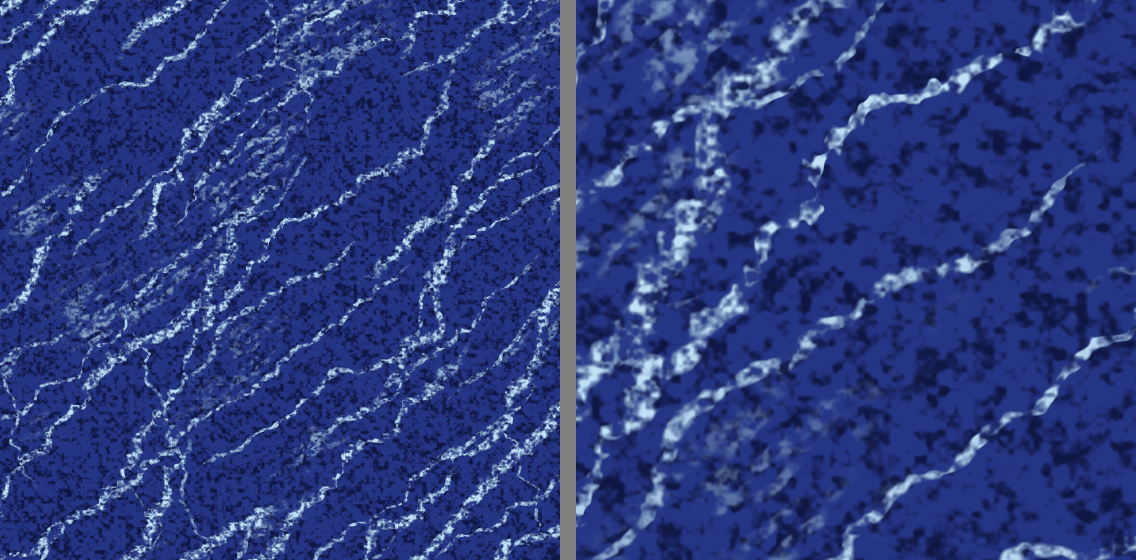
Left, the full canvas; right, a detail of the centre.
Give the GLSL for this texture, as a Shadertoy shader.

```glsl
#define DEEP_BLUE vec3(0.058, 0.088, 0.262)
#define BASE_BLUE vec3(0.145, 0.207, 0.525)
#define VEIN_GREY vec3(0.40, 0.50, 0.68)
#define VEIN_PALE vec3(0.76, 0.89, 0.97)
#define VEIN_ANGLE 0.86
#define BROAD_WIDTH 0.0115
#define FINE_WIDTH 0.0056
#define GRAIN_SCALE 145.0
#define WARP 0.055

float hash(vec2 p) {
    return fract(sin(dot(p, vec2(127.1, 311.7))) * 43758.5453);
}

float noise(vec2 p) {
    vec2 cell = floor(p);
    vec2 f = fract(p);
    f = f * f * (3.0 - 2.0 * f);
    float low = mix(hash(cell), hash(cell + vec2(1, 0)), f.x);
    float high = mix(hash(cell + vec2(0, 1)), hash(cell + vec2(1, 1)), f.x);
    return mix(low, high, f.y);
}

// Three octaves of fine mineral grain
float grain(vec2 p) {
    return 0.5 * noise(p) + 0.3 * noise(p * 1.7 + 17.0) + 0.2 * noise(p * 2.6 + 41.0);
}

// Coordinates along and across a direction
vec2 turn(vec2 p, float angle) {
    float c = cos(angle), s = sin(angle);
    return vec2(c * p.x + s * p.y, c * p.y - s * p.x);
}

// Wandering, broken veins laid out in lanes that may meet and cross
float veins(vec2 p, float angle, float lanes, float width, float cover, float seed) {
    vec2 q = turn(p, angle);
    float ragged = width * (0.6 * noise(p * 80.0 + seed) + 0.7 * noise(p * 170.0 + seed) - 0.65);
    float soft = 1.0 / iResolution.y;
    float result = 0.0;
    for (int i = -1; i <= 1; i++) {
        float id = floor(q.y * lanes) + float(i);
        float row = id * 7.0 + seed;
        float bend = 0.85 * (noise(vec2(q.x * 5.0, row)) - 0.5)
                   + 0.30 * (noise(vec2(q.x * 19.0, row + 1.0)) - 0.5)
                   + 0.12 * (noise(vec2(q.x * 60.0, row + 2.0)) - 0.5);
        float strength = smoothstep(-0.10, 0.16, noise(vec2(q.x * 4.0, row + 3.0)) - 1.0 + cover);
        float halfWidth = width * strength * mix(0.3, 1.4, noise(vec2(q.x * 12.0, row + 4.0)));
        float d = abs(q.y - (id + 0.5 + bend) / lanes) + ragged * strength;
        float line = 1.0 - smoothstep(halfWidth * 0.4, halfWidth + soft, d);
        result = max(result, line * strength);
    }
    return result;
}

// Faint streaky haze beside the veins
float haze(vec2 p) {
    vec2 q = turn(p, VEIN_ANGLE - 0.25);
    float patches = smoothstep(0.60, 0.90, noise(q * vec2(5.0, 13.0) + 30.0));
    float streaks = smoothstep(0.30, 0.75, noise(q * vec2(35.0, 115.0)));
    return 0.7 * patches * streaks;
}

void mainImage(out vec4 fragColor, in vec2 fragCoord) {
    vec2 uv = fragCoord / iResolution.y;

    // Broad drift plus small kinks
    vec2 drift = vec2(noise(uv * 3.5 + 5.0), noise(uv * 3.5 + 23.0)) - 0.5;
    vec2 kinks = vec2(noise(uv * 36.0 + 9.0), noise(uv * 36.0 + 51.0)) - 0.5;
    vec2 p = uv + WARP * drift + 0.13 * WARP * kinks;

    // Vein families: broad, fine and steep cross cracks
    float vein = veins(p, VEIN_ANGLE, 9.0, BROAD_WIDTH, 0.61, 3.0);
    vein = max(vein, 0.9 * veins(p, VEIN_ANGLE - 0.18, 13.0, FINE_WIDTH, 0.57, 205.0));
    vein = max(vein, 0.85 * veins(p, VEIN_ANGLE + 0.9, 7.0, FINE_WIDTH * 0.8, 0.34, 407.0));
    vein = max(vein, haze(p));

    // Speckled ground
    float patchiness = 0.05 * (noise(uv * 18.0 + 70.0) - 0.5);
    float specks = smoothstep(0.42, 0.78, grain(uv * GRAIN_SCALE) + patchiness);
    vec3 color = mix(BASE_BLUE, DEEP_BLUE, specks);

    // Crystalline mottling inside the veins
    float mottle = smoothstep(0.27, 0.75, grain(uv * GRAIN_SCALE * 1.1 + 130.0));
    float light = vein * mix(0.1, 1.15, mottle);
    color = mix(color, VEIN_GREY, smoothstep(0.0, 0.6, light));
    color = mix(color, VEIN_PALE, smoothstep(0.48, 1.2, light));

    fragColor = vec4(color, 1.0);
}
```
